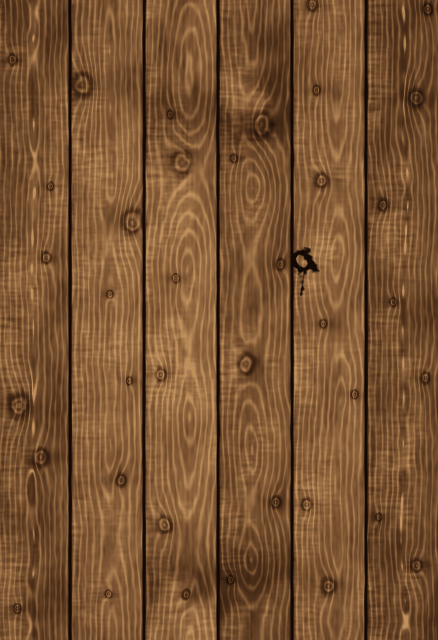
Write a WebGL 2 fragment shader that draws this texture.

```glsl
#version 300 es
precision highp float;
// Six upright, aged timber boards parted by narrow black gaps.
// Each board bends its own growth rings around hashed knots, then gains
// stains, saw marks and fibres from gradient noise before being coloured.

uniform vec2 u_resolution;
out vec4 fragColor;

const float BOARDS_ACROSS = 5.92;
const float BOARD_OFFSET = 0.052;
const float KNOT_SPACING = 1.35;
const float RING_DENSITY = 13.0;
const float BOARD_TONE[6] = float[6](0.39, 0.57, 0.64, 0.43, 0.56, 0.33);

const vec3 GAP_BLACK = vec3(0.07, 0.035, 0.02);
const vec3 DARK_WOOD = vec3(0.31, 0.19, 0.10);
const vec3 MID_WOOD = vec3(0.51, 0.35, 0.21);
const vec3 PALE_WOOD = vec3(0.70, 0.52, 0.33);

float square(float x) { return x * x; }

// Bell curve of height one around a centre
float bell(float x, float centre, float width) {
    return exp(-square((x - centre) / width));
}

vec2 hash2(vec2 p) {
    p = vec2(dot(p, vec2(127.1, 311.7)), dot(p, vec2(269.5, 183.3)));
    return fract(sin(p) * 43758.5) * 2.0 - 1.0;
}

float gradientNoise(vec2 p) {
    vec2 i = floor(p), f = fract(p);
    vec2 w = f * f * f * (f * (f * 6.0 - 15.0) + 10.0);
    vec2 x = vec2(1.0, 0.0);
    float low = mix(dot(hash2(i), f), dot(hash2(i + x), f - x), w.x);
    float high = mix(dot(hash2(i + x.yx), f - x.yx), dot(hash2(i + x.xx), f - x.xx), w.x);
    return mix(low, high, w.y);
}

float layeredNoise(vec2 p) {
    return gradientNoise(p) + 0.5 * gradientNoise(p * 2.1 + 7.3) + 0.25 * gradientNoise(p * 4.3 + 3.1);
}

float segmentDistance(vec2 p, vec2 a, vec2 b) {
    vec2 ab = b - a;
    return length(p - a - ab * clamp(dot(p - a, ab) / dot(ab, ab), 0.0, 1.0));
}

// Knots along a board: x bends the rings, y shades the wood
vec2 knots(vec2 q, float board) {
    vec2 sum = vec2(0.0);
    float row = floor(q.y / KNOT_SPACING);
    float wobble = 0.35 * gradientNoise(q * 7.0 + board * 5.0);
    for (int i = -1; i <= 1; i++) {
        float r = row + float(i);
        vec2 place = hash2(vec2(board * 3.0 + 1.0, r));
        float size = 0.5 + 0.5 * hash2(vec2(r + 40.0, board + 9.0)).x;
        float radius = mix(0.045, 0.15, size * size);
        vec2 d = q - vec2(place.x * 0.36, (r + 0.5 + 0.35 * place.y) * KNOT_SPACING);
        float s = length(d * vec2(1.0, 0.8)) / radius + wobble;
        float core = 1.0 - smoothstep(0.75, 1.05, s);
        float smear = bell(d.x, 0.0, radius * 3.0) * bell(d.y, 0.0, radius * 1.4);
        sum.x += 1.2 * radius * bell(d.x, 0.0, radius * 1.6) * bell(d.y, 0.0, radius * 3.0);
        sum.y += 0.22 * core * cos(s * 11.0) - 0.45 * bell(s, 0.95, 0.28) - 0.28 * smear;
    }
    return sum;
}

// Black loop and cracks of a loose knot centred on the origin
float looseKnot(vec2 d) {
    float loop = abs(length(d * vec2(1.0, 0.85)) - 0.10) - 0.022;
    float crack = segmentDistance(d, vec2(0.04, -0.12), vec2(-0.01, -0.46)) - 0.022 - 0.04 * d.y;
    float hook = segmentDistance(d, vec2(0.06, 0.12), vec2(0.18, -0.12)) - 0.03;
    float edge = min(loop, min(crack, hook)) + 0.07 * gradientNoise(d * 14.0);
    return 1.0 - smoothstep(-0.01, 0.03, edge);
}

vec3 woodColour(float tone) {
    vec3 c = mix(GAP_BLACK, DARK_WOOD, clamp(1.0 + tone, 0.0, 1.0));
    c = mix(c, MID_WOOD, clamp(tone * 2.0, 0.0, 1.0));
    return mix(c, PALE_WOOD, clamp(tone * 2.0 - 1.0, 0.0, 1.25));
}

void main() {
    vec2 uv = gl_FragCoord.xy / u_resolution;
    vec2 p = gl_FragCoord.xy / u_resolution.x * BOARDS_ACROSS + vec2(BOARD_OFFSET, 0.0);
    float board = clamp(floor(p.x), 0.0, 5.0);
    vec2 q = vec2(p.x - board - 0.5, p.y);
    vec2 seed = vec2(board * 17.3, board * 9.7);
    float outer = step(2.0, abs(board - 2.5));
    float inner = 1.0 - step(1.0, abs(board - 2.5));

    // Growth rings: a wandering cut through nested cones
    vec2 knot = knots(q, board);
    float centre = 0.12 * hash2(seed).x * (1.0 - outer) + 0.10 * gradientNoise(vec2(q.y * 0.7, seed.x));
    float x = q.x - centre + 0.05 * gradientNoise(q * vec2(3.0, 1.2) + seed);
    float wide = 0.75 * gradientNoise(vec2(q.y * 0.42, seed.y + 0.4));
    float narrow = 0.16 * gradientNoise(vec2(q.y * 1.9, seed.y + 0.4));
    float ring = length(vec2(x, mix(wide, narrow, outer))) + knot.x;
    ring += 0.022 * gradientNoise(q * vec2(11.0, 4.0) + seed);
    float phase = ring * RING_DENSITY;
    float line = pow(0.5 + 0.5 * cos(6.2832 * phase), 3.0) - 0.31;
    line *= 1.0 - smoothstep(0.3, 0.8, fwidth(phase));

    // Stains, rough saw marks and fine fibres
    float stain = layeredNoise(q * vec2(1.6, 0.9) + seed);
    float band = bell(abs(q.y - 4.0) + 0.7 * stain, 3.15, 0.42) * inner;
    float rough = smoothstep(-0.2, 0.4, stain - 0.5 * q.x);
    float saw = gradientNoise(q * vec2(2.5, 19.0) + seed) + 0.6 * gradientNoise(q * vec2(9.0, 26.0) + seed);
    float fibre = gradientNoise(q * vec2(24.0, 1.6) + seed) + 0.7 * gradientNoise(q * vec2(22.0, 7.0) + seed);

    float tone = BOARD_TONE[int(board)] + 0.42 * line + knot.y + 0.48 * stain - 0.42 * band;
    tone += 0.38 * saw * rough + 0.30 * fibre;
    float streak = smoothstep(-0.15, 0.25, gradientNoise(vec2(q.y * 2.6, seed.x + 2.5)));
    tone += outer * bell(x, 0.0, 0.045) * (0.5 * streak + 0.7 * line);
    tone += 0.10 - 0.55 * square(uv.y - 0.5) - 0.35 * square(uv.x - 0.5);

    // Worn rims beside the dark gaps
    float edge = 0.5 - abs(q.x) + 0.012 * gradientNoise(vec2(q.y * 3.0, seed.x));
    tone += 0.16 * bell(edge, 0.06, 0.02) - 0.3 * exp(-edge * 18.0);
    float gap = 1.0 - smoothstep(0.008, 0.034, edge);
    float hole = looseKnot(q - vec2(-0.37, 5.12)) * (1.0 - step(0.5, abs(board - 4.0)));

    fragColor = vec4(mix(woodColour(tone), GAP_BLACK, max(gap, hole)), 1.0);
}
```
